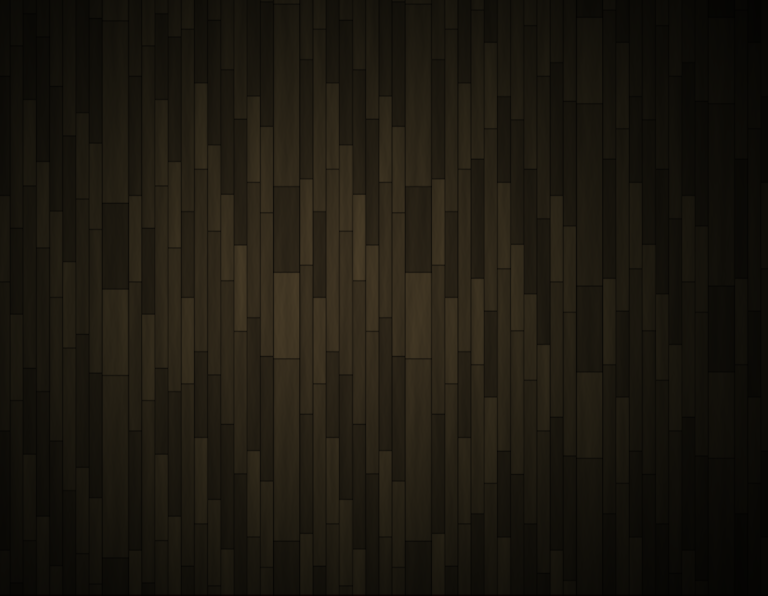
This texture is drawn by a WebGL 2 fragment shader. Its source:

```glsl
#version 300 es
precision highp float;

uniform vec2 u_resolution;
out vec4 fragColor;

// Top and length of the dark board in each column of the repeating floor tile
const vec2 darkBoard[10] = vec2[10](
    vec2(0.313, 0.144), vec2(0.313, 0.144), vec2(0.100, 0.200), vec2(0.355, 0.144),
    vec2(0.590, 0.144), vec2(0.034, 0.209), vec2(0.117, 0.209), vec2(0.200, 0.211),
    vec2(0.533, 0.223), vec2(0.003, 0.209));

float hash(vec2 p) {
    p = fract(p * vec2(0.1031, 0.1137));
    p += dot(p, p.yx + 33.33);
    return fract((p.x + p.y) * p.x * 17.0);
}

// Layered sines, stretched along the board
float woodGrain(vec2 p, float seed) {
    float sum = 0.0, amp = 0.5;
    vec2 freq = vec2(190.0, 9.0);
    for (int k = 0; k < 5; k++) {
        float bend = 1.3 * sin(p.y * freq.y + seed * 41.0 + float(k));
        sum += amp * sin(p.x * freq.x + bend + 0.8 * sin(p.y * freq.y * 3.7 + p.x * 60.0));
        freq *= vec2(1.63, 1.9);
        amp *= 0.8;
    }
    return sum;
}

// Dark seam around a distance of zero
float seam(float dist, float halfWidth, float pixel) {
    return 1.0 - smoothstep(halfWidth - 0.5 * pixel, halfWidth + pixel, abs(dist));
}

void main() {
    vec2 uv = gl_FragCoord.xy / u_resolution;
    float down = 1.0 - uv.y;
    float pixelY = 1.0 / u_resolution.y;
    float pixelX = 58.3 / u_resolution.x;

    // Columns, in three shifted strips of the same tile
    float across = uv.x * 58.3 + 0.24;
    float column = floor(across);
    float first = column < 14.0 ? 8.0 : column < 36.0 ? 21.0 : 44.0;
    float shift = column < 14.0 ? 0.028 : column < 36.0 ? 0.0 : 0.167;
    float slot = mod(column - first, 10.0);
    bool wide = slot < 1.5;

    // Sideways position inside the board; the first two slots form one wide board
    float side = fract(across) + (wide && slot > 0.5 ? 1.0 : 0.0);
    float edge = min(side, (wide ? 2.0 : 1.0) - side);
    float boardColumn = wide ? column - slot : column;

    // Each column repeats a dark, a light and a middle board
    vec2 board = darkBoard[int(slot + 0.5)];
    float along = mod(down - board.x - shift, 0.595);
    float lightEnd = board.y + 0.145;
    float toLight = smoothstep(board.y - pixelY, board.y + pixelY, along);
    float toMiddle = smoothstep(lightEnd - pixelY, lightEnd + pixelY, along);
    float tone = mix(mix(0.76, 1.12, toLight), 0.98, toMiddle);
    float kind = step(board.y, along) + step(lightEnd, along);
    float seed = hash(vec2(boardColumn + 3.0, kind * 7.0 + 11.0));
    tone *= 0.94 + 0.12 * seed;

    // Grain and broad streaks
    vec2 grainPoint = vec2(uv.x, uv.y * 0.78);
    tone *= 1.0 + 0.055 * woodGrain(grainPoint + seed * 3.0, seed);
    tone *= 1.0 + 0.03 * sin(side * 5.0 + seed * 20.0 + sin(uv.y * 13.0 + seed * 9.0));

    // Seams between columns and at board ends
    float depth = 0.25 + 0.2 * hash(vec2(boardColumn, 5.0)) + (wide ? 0.15 : 0.0);
    tone *= 1.0 - depth * seam(edge, 0.035, pixelX);
    float endDist = min(min(along, 0.595 - along), min(abs(along - board.y), abs(along - lightEnd)));
    tone *= 1.0 - 0.4 * seam(endDist, 0.0008, pixelY);

    // Soft pool of light, left of the middle
    vec2 offset = uv - vec2(0.44, 0.51);
    float glow = exp(-dot(offset * offset, vec2(4.8, 3.6)));
    vec3 wood = mix(vec3(1.0, 0.90, 0.55), vec3(1.0, 0.83, 0.55), glow);
    vec3 color = wood * 0.226 * glow * tone;

    // Thin dark rim along the bottom
    color *= mix(vec3(0.6, 0.2, 0.3), vec3(1.0), smoothstep(0.001, 0.004, uv.y));
    fragColor = vec4(color, 1.0);
}
```
